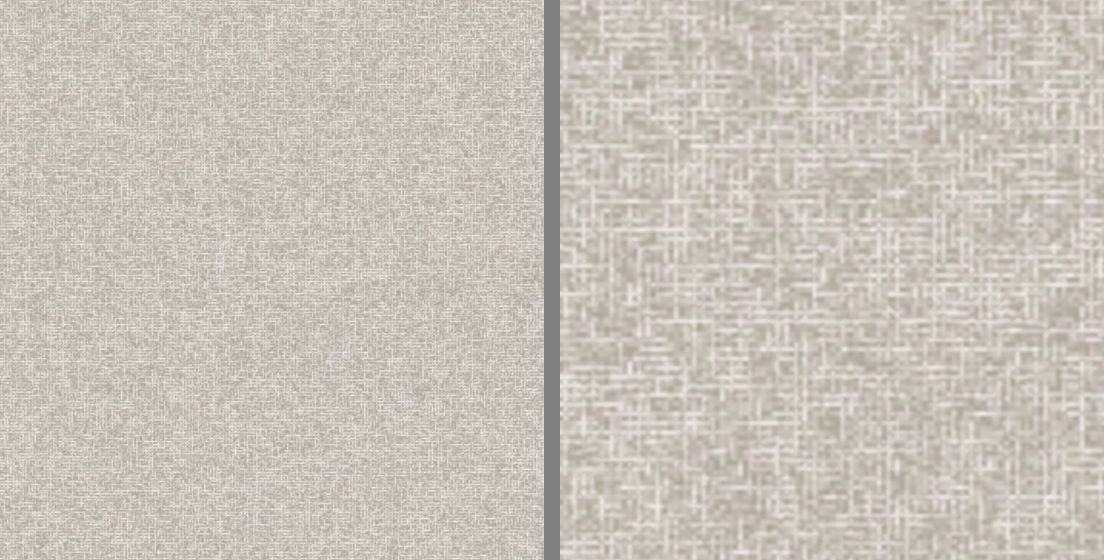
Left, the full canvas; right, a detail of the centre.
Write a Shadertoy shader that draws this texture.

```glsl
// Pale greige linen cloth: light broken threads over a darker ground, with grain and tinted flecks.

float hash(vec2 cell) {
    uvec2 q = uvec2(ivec2(cell) + 4096) * uvec2(1597334677u, 3812015801u);
    uint n = (q.x ^ q.y) * 1597334677u;
    n = (n ^ (n >> 15)) * 2246822519u;
    return float((n ^ (n >> 13)) >> 8) / 16777216.0;
}

// Smooth value noise centred on zero
float noise(vec2 p) {
    vec2 cell = floor(p);
    vec2 f = fract(p);
    f = f * f * (3.0 - 2.0 * f);
    float low = mix(hash(cell), hash(cell + vec2(1, 0)), f.x);
    float high = mix(hash(cell + vec2(0, 1)), hash(cell + vec2(1, 1)), f.x);
    return mix(low, high, f.y) - 0.5;
}

// Parallel rounded threads that surface in dashes; some stay lighter for longer
float strands(float across, float along, float dashRate, float seed) {
    float id = floor(across) + seed;
    float ridge = 0.5 - 0.5 * cos(6.2832 * across);
    float dash = noise(vec2(along * dashRate, id));
    float stretch = noise(vec2(along * 0.03, id + 500.0));
    return ridge * smoothstep(-0.35, 0.4, dash + 0.35 * stretch);
}

// Soft round specks in a few cells of a grid
float flecks(vec2 p, float share) {
    vec2 cell = floor(p);
    float dist = length(fract(p) - 0.5);
    return step(hash(cell + 700.0), share) * (1.0 - smoothstep(0.2, 0.5, dist));
}

void mainImage(out vec4 fragColor, in vec2 fragCoord) {
    vec2 uv = fragCoord / iResolution.y;
    vec2 thread = uv * 182.0;

    // Weft dashes run across, warp dashes run up; the lighter one shows on top
    float weft = strands(thread.y, thread.x, 0.42, 100.0);
    float warp = strands(thread.x, thread.y, 0.48, 1500.0);
    float weave = max(weft, 0.92 * warp);

    // Fibre grain and faint broad mottling
    float grain = noise(uv * vec2(290.0, 340.0) + 1700.0);
    float mottle = noise(uv * 16.0 + 2100.0);

    float tone = 0.125 * (weave - 0.36) + 0.145 * grain + 0.012 * mottle;

    vec3 linen = vec3(0.797, 0.767, 0.734) + tone * vec3(1.0, 1.0, 1.12);

    // Slight pink and green casts, with rare mint flecks
    linen += noise(uv * 190.0 + 2700.0) * vec3(0.012, -0.010, 0.012);
    linen += flecks(uv * 200.0, 0.004) * vec3(-0.07, 0.05, 0.0);

    fragColor = vec4(clamp(linen, 0.0, 1.0), 1.0);
}
```
